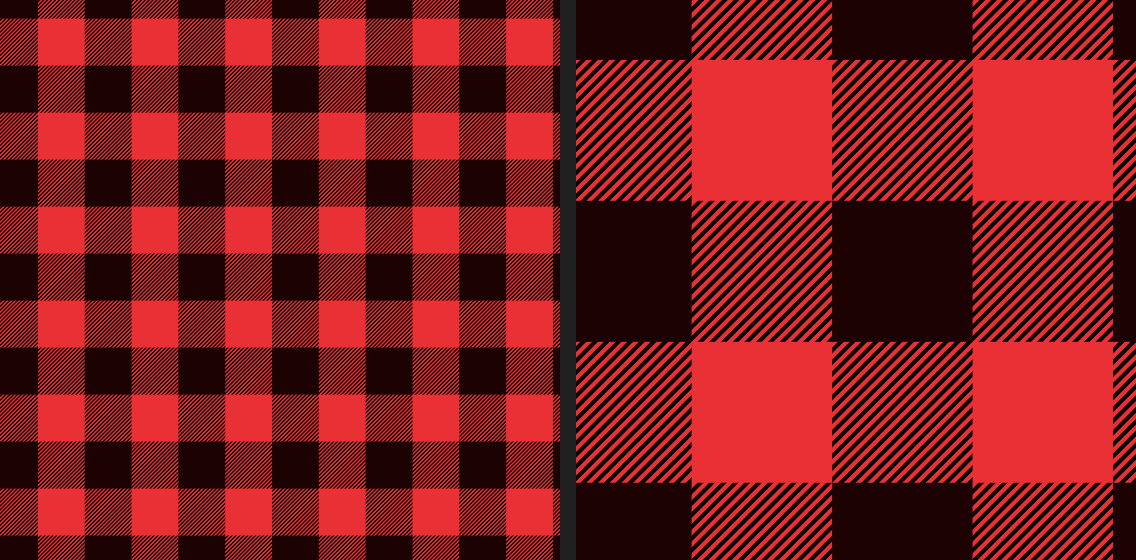
Left: the whole. Right: its middle third, enlarged.
This pattern is drawn by a Shadertoy shader. Its source:

```glsl
// Red and black buffalo check with diagonal twill stripes where the bands cross.

#define REPEATS vec2(5.98, 5.958)     // checks across and down the canvas
#define OFFSET vec2(0.0677, 0.0436)   // lower left corner of the first red square
#define STRIPES 24.0                  // twill stripes per repeat
#define STRIPE_FILL 0.5               // red share of each stripe
#define EDGE_SOFTNESS 0.7             // stripe edge width in pixels
#define RED vec3(0.915, 0.190, 0.207)
#define DARK vec3(0.110, 0.006, 0.008)
#define GAP vec3(0.045, 0.000, 0.000)

// Coverage of a repeating band filling [0, fill] of each unit; blur is the edge width.
float band(float t, float fill, float blur) {
    float d = 0.5 * fill - abs(fract(t - 0.5 * fill + 0.5) - 0.5);
    return clamp(d / blur + 0.5, 0.0, 1.0);
}

void mainImage(out vec4 fragColor, in vec2 fragCoord) {
    vec2 cell = (fragCoord / iResolution.xy - OFFSET) * REPEATS;
    vec2 pixel = REPEATS / iResolution.xy;

    // Red columns and rows
    float column = band(cell.x, 0.5, pixel.x);
    float row = band(cell.y, 0.5, pixel.y);

    // Twill stripes rising to the right
    float blur = STRIPES * length(pixel) * EDGE_SOFTNESS;
    float stripe = band((cell.x - cell.y) * STRIPES, STRIPE_FILL, blur);
    vec3 twill = mix(GAP, RED, stripe);

    // Solid where bands agree, twill where they differ
    vec3 color = mix(mix(DARK, twill, row), mix(twill, RED, row), column);
    fragColor = vec4(color, 1.0);
}
```
